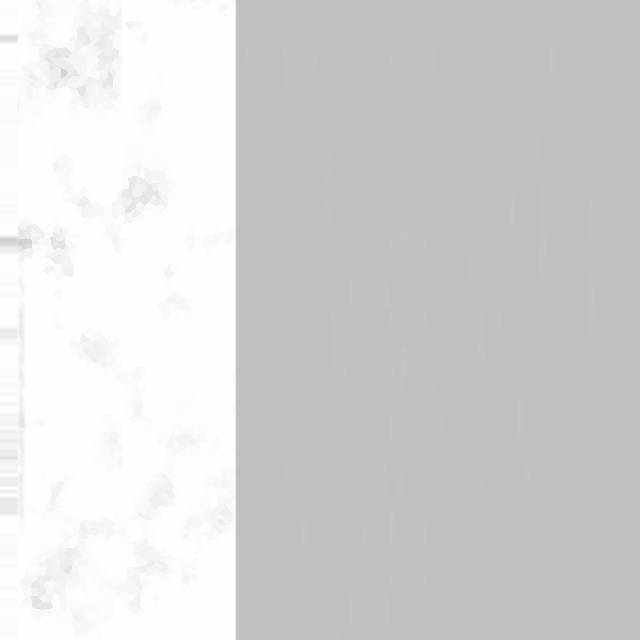
Reproduce this texture map procedurally as a WebGL 2 fragment shader.

```glsl
#version 300 es
precision highp float;
// Roughness map: stained white strip on the left, faintly brushed grey panel on the right.

uniform vec2 u_resolution;
out vec4 fragColor;

const float PANEL_EDGE = 0.3685;
const float SEAM = 0.191;
const float BAR_EDGE = 0.028;

// Stain centre, radius and strength
const vec4 STAINS[12] = vec4[12](
  vec4(0.115, 0.915, 0.070, 0.75), vec4(0.076, 0.845, 0.028, 0.70),
  vec4(0.165, 0.975, 0.026, 0.70), vec4(0.245, 0.840, 0.026, 0.65),
  vec4(0.222, 0.715, 0.040, 0.40), vec4(0.040, 0.632, 0.020, 1.20),
  vec4(0.099, 0.618, 0.018, 1.00), vec4(0.163, 0.460, 0.024, 0.60),
  vec4(0.293, 0.335, 0.028, 0.75), vec4(0.183, 0.300, 0.024, 0.85),
  vec4(0.229, 0.218, 0.018, 1.00), vec4(0.104, 0.070, 0.048, 0.75));

float hash(vec2 p) {
  return fract(sin(dot(p, vec2(127.1, 311.7))) * 43758.5453);
}

float noise(vec2 p) {
  vec2 i = floor(p), f = fract(p);
  f = f * f * (3.0 - 2.0 * f);
  float low = mix(hash(i), hash(i + vec2(1.0, 0.0)), f.x);
  float high = mix(hash(i + vec2(0.0, 1.0)), hash(i + vec2(1.0)), f.x);
  return mix(low, high, f.y);
}

float fbm(vec2 p) {
  float sum = 0.0, gain = 0.5;
  for (int i = 0; i < 4; i++) {
    sum += gain * noise(p);
    p = p * 2.03 + 7.1;
    gain *= 0.5;
  }
  return sum;
}

// Soft-edged interval
float band(float x, float lo, float hi, float blur) {
  return smoothstep(lo - blur, lo + blur, x) - smoothstep(hi - blur, hi + blur, x);
}

// Centre of the nearest jittered cell, in the units of p
vec2 nearestCell(vec2 p) {
  vec2 base = floor(p), best = p;
  float bestDist = 9.0;
  for (int y = -1; y <= 1; y++)
    for (int x = -1; x <= 1; x++) {
      vec2 cell = base + vec2(x, y);
      vec2 centre = cell + vec2(hash(cell), hash(cell + 41.3));
      float d = dot(p - centre, p - centre);
      if (d < bestDist) { bestDist = d; best = centre; }
    }
  return best;
}

// Summed stain density; stains left of the seam stop at it
float stainMask(vec2 p, float side, float aspect) {
  float sum = 0.0;
  for (int i = 0; i < 12; i++) {
    vec4 s = STAINS[i];
    vec2 d = (p - s.xy) / (s.z * vec2(1.0, aspect));
    float clip = s.x < SEAM ? 1.0 - side : side;
    sum += s.w * clip * exp(-dot(d, d));
  }
  return sum;
}

// Darkening of the white strip by flat patches of grime
float grime(vec2 p, float cells, float side) {
  vec2 warp = 0.006 * vec2(noise(p * 90.0), noise(p * 90.0 + 19.0));
  vec2 c = nearestCell((p + warp) * cells) / cells;
  float mask = stainMask(c, side, 1.25);
  float cloud = fbm(c * vec2(24.0, 18.0) + 3.7);
  float patchy = 0.35 + 0.65 * hash(floor(c * 900.0));
  float specks = smoothstep(0.54, 0.80, cloud) * 0.07;
  float stains = mask * smoothstep(0.22, 0.72, cloud) * 0.19;
  return (specks + stains) * patchy;
}

// Smeared horizontal bars along the left border
float borderBars(float y) {
  float fine = noise(vec2(y * 190.0, 2.0));
  float broad = noise(vec2(y * 42.0, 8.0));
  float zone = 0.25 + 0.75 * band(y, 0.19, 0.63, 0.01);
  float dark = band(y, 0.618, 0.630, 0.004) * 0.16
             + band(y, 0.934, 0.945, 0.004) * 0.12
             + band(y, 0.195, 0.222, 0.004) * 0.08;
  return dark + zone * fine * broad * 0.13;
}

// Pale brush strokes and column bars of the grey panel
float brushing(vec2 p) {
  float strokes = smoothstep(0.55, 0.85, fbm(p * vec2(65.0, 12.0)));
  float region = smoothstep(0.35, 0.65, noise(p * vec2(9.0, 6.0) + 5.0));
  float columns = band(p.x, 0.545, 0.609, 0.002) * smoothstep(0.62, 0.78, noise(vec2(p.y * 32.0, 4.0)))
                + band(p.x, 0.609, 0.665, 0.002) * smoothstep(0.62, 0.78, noise(vec2(p.y * 32.0, 13.0)));
  return strokes * region * 0.014 + columns * 0.008;
}

void main() {
  vec2 p = gl_FragCoord.xy / u_resolution;
  float px = 1.0 / u_resolution.x;
  float side = smoothstep(SEAM - px, SEAM + px, p.x);

  // White strip: grime, a dirty line beside the bars, then the bars
  float fringe = band(p.x, 0.029, 0.038, 0.003) * band(p.y, 0.18, 0.64, 0.03);
  float dirt = grime(p, 95.0, side) + fringe * 0.09 * noise(p * vec2(130.0, 75.0));
  dirt = mix(borderBars(p.y), dirt, smoothstep(BAR_EDGE - px, BAR_EDGE + px, p.x));
  float white = 0.998 - min(dirt, 0.26);

  // Grey panel
  float grey = 0.751 + brushing(p);

  float panel = smoothstep(PANEL_EDGE - px, PANEL_EDGE + px, p.x);
  fragColor = vec4(vec3(mix(white, grey, panel)), 1.0);
}
```
